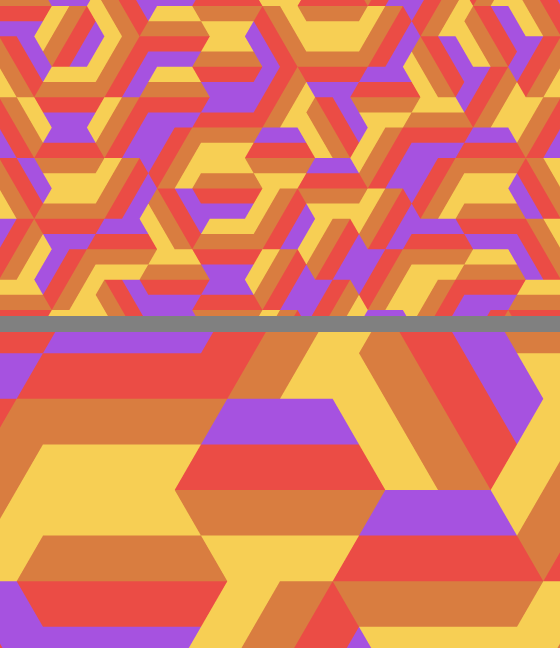
Top, the full canvas; bottom, a detail of the centre.
A Shadertoy shader for this pattern:

```glsl
// Flat-topped hexagon tiles, each with four coloured bands turned at random.

const float SQRT3 = 1.7320508;
const int AA = 4; // samples per pixel along each axis

float hash12(vec2 p) {
    vec3 h = fract(p.xyx * 0.1031);
    h += dot(h, h.yzx + 33.33);
    return fract((h.x + h.y) * h.z);
}

// Axial index of the unit-radius hexagon that contains p.
vec2 hexCell(vec2 p) {
    vec2 axial = vec2(p.x * 2.0, p.y * SQRT3 - p.x) / 3.0;
    vec3 cube = vec3(axial, -axial.x - axial.y);
    vec3 cell = floor(cube + 0.5);
    vec3 err = abs(cell - cube);

    // Rebuild the least certain coordinate so that the three sum to zero.
    if (err.x > err.y && err.x > err.z) cell.x = -cell.y - cell.z;
    else if (err.y > err.z) cell.y = -cell.x - cell.z;
    return cell.xy;
}

vec3 bandColor(float band) {
    if (band < 1.0) return vec3(0.97, 0.81, 0.33); // yellow
    if (band < 2.0) return vec3(0.85, 0.49, 0.25); // orange
    if (band < 3.0) return vec3(0.92, 0.30, 0.27); // red
    return vec3(0.65, 0.32, 0.88);                 // purple
}

vec3 tilePattern(vec2 p) {
    vec2 cell = hexCell(p);
    vec2 center = vec2(1.5 * cell.x, SQRT3 * (cell.y + 0.5 * cell.x));

    // Bands run parallel to one of the six sides.
    float side = floor(6.0 * hash12(cell + 57.0));
    float angle = radians(60.0 * side + 30.0);
    float across = dot(p - center, vec2(cos(angle), sin(angle)));
    return bandColor(2.0 + across * 4.0 / SQRT3);
}

void mainImage(out vec4 fragColor, in vec2 fragCoord) {
    vec3 sum = vec3(0.0);
    for (int j = 0; j < AA; j++) {
        for (int i = 0; i < AA; i++) {
            vec2 offset = (vec2(i, j) + 0.5) / float(AA) - 0.5;
            vec2 p = fragCoord + offset - 0.5 * iResolution.xy;
            sum += tilePattern(9.0 * p / iResolution.y); // nine radii tall
        }
    }
    fragColor = vec4(sum / float(AA * AA), 1.0);
}
```
